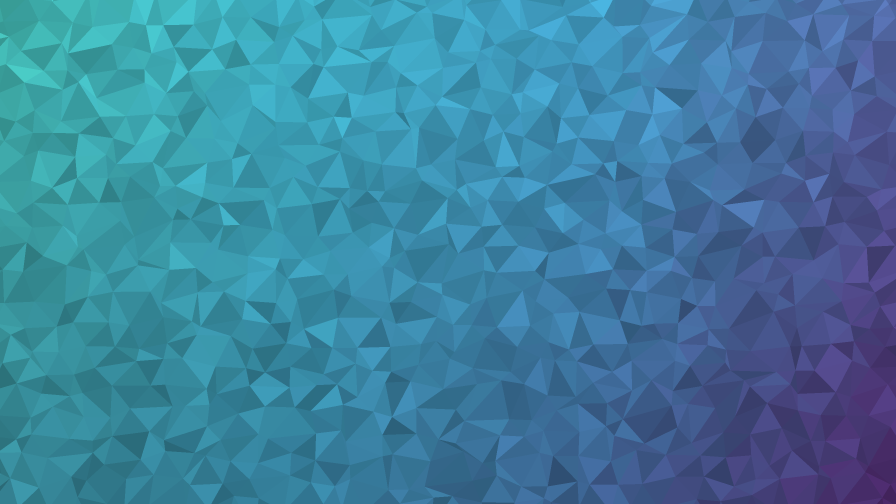
This background is drawn by a Shadertoy shader. Its source:

```glsl
// Low-poly backdrop: a teal to violet gradient broken into flat triangles.
// A skewed lattice is jittered, each quad is split along its better diagonal,
// and every facet takes the gradient colour at its centre with a random shade.

#define ROWS 19.0          // lattice units per canvas height
#define JITTER 0.40        // corner displacement, below 0.5
#define SHADE 0.21         // facet brightness variation
#define HUE_DRIFT 0.035    // facet shift along the gradient
#define SAMPLES 3          // antialiasing grid per side

// Lattice coordinates to canvas coordinates and back
const mat2 UNSKEW = mat2(1.0, 0.0, 0.5, 0.866);
const mat2 SKEW = mat2(1.0, 0.0, -0.5774, 1.1547);

float hash(vec2 p) {
    return fract(sin(dot(p, vec2(127.1, 311.7))) * 43758.5);
}

vec2 corner(vec2 cell) {
    vec2 offset = vec2(hash(cell), hash(cell + 57.3)) - 0.5;
    return cell + 2.0 * JITTER * offset;
}

// Positive when p lies to the left of the line a-b
float side(vec2 p, vec2 a, vec2 b) {
    vec2 e = b - a, d = p - a;
    return e.x * d.y - e.y * d.x;
}

bool inside(vec2 p, vec2 a, vec2 b, vec2 c) {
    return side(p, a, b) >= 0.0 && side(p, b, c) >= 0.0 && side(p, c, a) >= 0.0;
}

// Four colour stops along the top and the bottom, blended vertically
vec3 gradient(vec2 uv) {
    vec3 top[4] = vec3[4](vec3(0.25, 0.70, 0.67), vec3(0.24, 0.67, 0.75),
                          vec3(0.25, 0.61, 0.76), vec3(0.31, 0.39, 0.62));
    vec3 bottom[4] = vec3[4](vec3(0.20, 0.50, 0.56), vec3(0.20, 0.48, 0.59),
                             vec3(0.23, 0.36, 0.54), vec3(0.29, 0.15, 0.40));
    uv = clamp(uv, 0.0, 1.0);
    float x = uv.x * 3.0;
    int i = int(min(floor(x), 2.0));
    float t = x - float(i);
    return mix(mix(bottom[i], bottom[i + 1], t), mix(top[i], top[i + 1], t), uv.y);
}

vec3 facetColor(vec2 centre, vec2 seed, float aspect) {
    vec2 uv = UNSKEW * centre / ROWS / vec2(aspect, 1.0);
    uv.x += HUE_DRIFT * (2.0 * hash(seed + 19.7) - 1.0);
    float shade = hash(seed + 3.1) + hash(seed + 81.4) - 1.0;
    return gradient(uv) * (1.0 + SHADE * shade);
}

// Finds the triangle that holds p, given in lattice coordinates
vec3 mesh(vec2 p, float aspect) {
    vec2 home = floor(p);
    for (int j = -1; j <= 1; j++)
    for (int i = -1; i <= 1; i++) {
        vec2 cell = home + vec2(i, j);
        vec2 a = corner(cell);
        vec2 b = corner(cell + vec2(1, 0));
        vec2 c = corner(cell + vec2(1, 1));
        vec2 d = corner(cell + vec2(0, 1));

        // Take the shorter diagonal among those that stay within the quad
        bool validAC = side(b, a, c) < 0.0 && side(d, a, c) > 0.0;
        bool validBD = side(c, b, d) < 0.0 && side(a, b, d) > 0.0;
        bool shorterAC = length(UNSKEW * (c - a)) < length(UNSKEW * (d - b));
        if (!(validAC && (!validBD || shorterAC))) {
            vec2 first = a;
            a = b; b = c; c = d; d = first;
        }
        if (inside(p, a, b, c)) return facetColor((a + b + c) / 3.0, cell, aspect);
        if (inside(p, a, c, d)) return facetColor((a + c + d) / 3.0, cell + 0.5, aspect);
    }
    return facetColor(p, home, aspect);
}

void mainImage(out vec4 fragColor, in vec2 fragCoord) {
    float aspect = iResolution.x / iResolution.y;
    vec3 color = vec3(0.0);

    // Average a small grid of samples to smooth the facet edges
    for (int j = 0; j < SAMPLES; j++)
    for (int i = 0; i < SAMPLES; i++) {
        vec2 offset = (vec2(i, j) + 0.5) / float(SAMPLES) - 0.5;
        vec2 p = (fragCoord + offset) / iResolution.y * ROWS;
        color += mesh(SKEW * p, aspect);
    }
    fragColor = vec4(color / float(SAMPLES * SAMPLES), 1.0);
}
```
